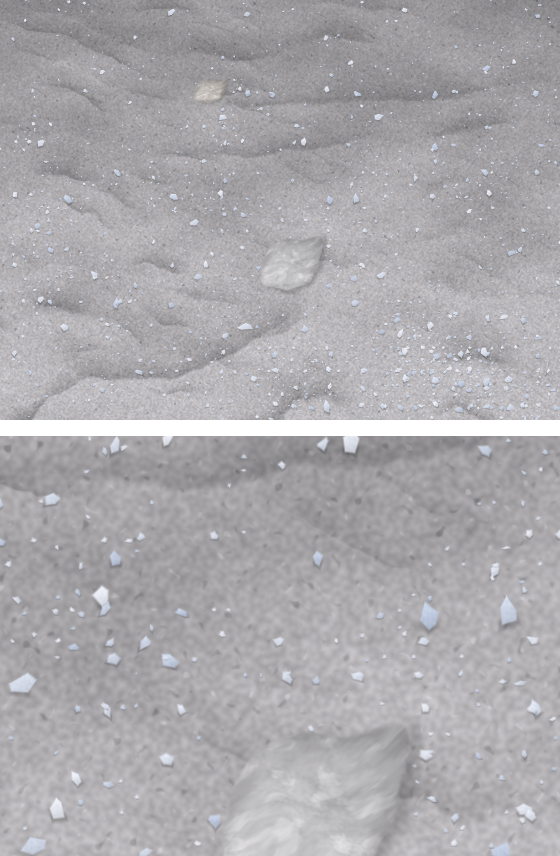
Top, the full canvas; bottom, a detail of the centre.
A Shadertoy shader for this texture:

```glsl
// Pale grey sand seen at a slant: wind ripples with soft shadows, scattered
// angular chips and one large smooth stone. Ripples are a warped sawtooth,
// chips are random polygons in jittered cells, grain is gradient noise.

#define SAND_NEAR 0.755
#define SAND_FAR 0.595
#define SAND_TINT vec3(1.0, 0.988, 1.006)
#define RELIEF 0.085
#define RIPPLE_DEPTH 0.17
#define CREST_DEPTH 0.20
#define GRAIN 0.095
#define GRIT 0.11
#define CHIP_CHANCE 0.27
#define CHIP_BLUE vec3(0.74, 0.79, 0.88)
#define CHIP_WHITE vec3(0.92, 0.93, 0.96)
#define SOFTNESS 0.0014

vec2 hash2(vec2 p) {
    vec3 a = fract(p.xyx * vec3(0.1031, 0.1030, 0.0973));
    a += dot(a, a.yzx + 33.33);
    return fract((a.xx + a.yz) * a.zy);
}

// Gradient noise, roughly -0.7 to 0.7
float cornerSlope(vec2 cell, vec2 offset) {
    float angle = 6.2832 * hash2(cell).x;
    return dot(vec2(cos(angle), sin(angle)), offset);
}

float noise(vec2 p) {
    vec2 i = floor(p), f = fract(p), e = vec2(1, 0);
    vec2 u = f * f * f * (f * (f * 6.0 - 15.0) + 10.0);
    float low = mix(cornerSlope(i, f), cornerSlope(i + e, f - e), u.x);
    float high = mix(cornerSlope(i + e.yx, f - e.yx), cornerSlope(i + 1.0, f - 1.0), u.x);
    return mix(low, high, u.y);
}

float fbm(vec2 p) {
    float sum = 0.0, amp = 1.0;
    for (int i = 0; i < 4; i++) {
        sum += amp * noise(p);
        p = p * 2.03 + 17.3;
        amp *= 0.5;
    }
    return sum;
}

// Rows of broken ripples: crisp lower edge, shadow fading upwards
float ripples(vec2 p) {
    float phase = 4.8 * p.y + 3.5 * p.y * p.y + 0.9 * noise(p * vec2(2.4, 2.0) + 5.0)
                + 0.4 * noise(p * vec2(7.0, 5.0)) + 0.14 * fbm(p * 15.0);
    float f = fract(phase), row = floor(phase);
    float present = smoothstep(0.0, 0.4, noise(vec2(p.x * 4.0, row * 3.7 + 0.4)));
    float crisp = 0.05 + 0.1 * smoothstep(-0.2, 0.3, noise(p * 6.0 + 60.0));
    float shadow = smoothstep(0.0, crisp, f) * exp(-4.0 * f) * (1.0 - f);
    float lit = smoothstep(0.55, 0.93, f) * (1.0 - smoothstep(0.93, 1.0, f));
    return present * (0.25 * lit - 1.4 * shadow);
}

// One long curved crest, tapering at both ends
float crest(vec2 p, vec2 centre, float halfLength, float tilt, float bend, float thickness) {
    float x = (p.x - centre.x) / halfLength;
    float edge = centre.y + tilt * x + bend * x * x + 0.012 * fbm(vec2(p.x * 9.0, centre.y * 7.0));
    float d = p.y - edge + 0.004 * noise(p * 40.0);
    float taper = 1.0 - smoothstep(0.35, 1.0, abs(x));
    return taper * smoothstep(-0.004, 0.008, d) * exp(-max(d, 0.0) / thickness);
}

// Random five-sided chip, signed distance
float chipDistance(vec2 q, float radius, vec2 seed) {
    float d = -1.0;
    for (int k = 0; k < 5; k++) {
        vec2 h = hash2(seed + float(k) * 3.1);
        float angle = 6.2832 * (seed.x * 0.37 + (float(k) + 0.6 * h.x) / 5.0);
        d = max(d, dot(q, vec2(cos(angle), sin(angle))) - radius * (0.55 + 0.45 * h.y));
    }
    return d;
}

vec3 addChips(vec3 col, vec2 p, float soft) {
    float cells = 16.0;
    for (int layer = 0; layer < 5; layer++) {
        vec2 g = p * cells + float(layer) * 41.7;
        vec2 id = floor(g), h = hash2(id + 3.0), kind = hash2(id + 71.0);
        vec2 q = (fract(g) - 0.36 - 0.28 * h) / cells;
        float cluster = 0.5 + 2.4 * max(0.0, noise(p * 4.5 + 9.0));
        cluster *= 1.0 + 1.0 * smoothstep(0.6, 1.1, p.x) * (1.0 - smoothstep(0.1, 0.4, p.y));
        float chance = CHIP_CHANCE * mix(1.0, 0.4, p.y) * cluster;
        chance *= layer > 2 ? 0.6 : 1.0;
        float radius = mix(0.15, 0.25, kind.y * kind.y) * mix(1.0, 0.7, p.y) / cells;
        float turn = 6.2832 * h.x;
        vec2 axis = vec2(cos(turn), sin(turn));
        vec2 r = vec2(dot(q, axis), dot(q, vec2(-axis.y, axis.x)) * (1.0 + 0.7 * kind.y));
        float d = chipDistance(r, radius, id);
        float present = step(kind.x, chance);
        float under = smoothstep(0.0, radius, -q.y) * (1.0 - smoothstep(0.0, 0.6 * radius, d));
        float facet = 0.07 * clamp(dot(q, vec2(-0.5, 1.0)) / radius + 0.6 * noise(q * 300.0 + id), -1.0, 1.0);
        vec3 chip = mix(CHIP_BLUE, CHIP_WHITE, h.y) + facet;
        col *= 1.0 - 0.25 * present * under;
        col = mix(col, chip, 0.92 * present * (1.0 - smoothstep(-soft, soft, d)));
        cells *= 1.5;
    }
    return col;
}

// Rounded stone with a raised right tip and mottled facets
vec3 addStone(vec3 col, vec2 p, vec2 centre, vec2 size, vec3 tone, float soft) {
    vec2 q = (p - centre) / size;
    q += vec2(-0.16 * q.y, -0.15 * q.x * q.x * q.x) + 0.22 * noise(q * 1.3 + 4.0) + 0.03 * noise(q * 5.0);
    vec2 b = abs(q) - 0.4;
    float d = length(max(b, 0.0)) + min(max(b.x, b.y), 0.0) - 0.55;
    float shade = 0.10 * fbm(q * vec2(1.8, 3.0) + 2.0) - 0.03 * q.x - 0.04 * q.y + 0.03 * noise(q * 14.0);
    shade += 0.07 * smoothstep(0.05, 0.35, fbm(q * vec2(1.9, 2.6) + 8.0)) - 0.08 * smoothstep(-0.25, 0.0, d);
    col *= 1.0 - 0.18 * (1.0 - smoothstep(0.0, 0.3, d)) * smoothstep(-0.5, 0.8, q.x - q.y);
    float edge = 1.5 * soft / size.y;
    return mix(col, tone + shade, 1.0 - smoothstep(-edge, edge, d));
}

void mainImage(out vec4 fragColor, in vec2 fragCoord) {
    vec2 p = fragCoord / iResolution.y;
    float soft = max(SOFTNESS, 0.7 / iResolution.y);
    mat2 tilted = mat2(0.94, 0.34, -0.34, 0.94);

    // Broad light, dune relief and steeper cross ripples on the left
    float v = mix(SAND_NEAR, SAND_FAR, smoothstep(-0.1, 1.1, p.y));
    v += RELIEF * fbm(p * vec2(3.0, 6.0) + 31.0) + RIPPLE_DEPTH * ripples(p);
    float side = mix(0.8, 0.3, smoothstep(0.3, 0.7, p.x));
    v += side * RIPPLE_DEPTH * ripples(tilted * p * 1.3 + vec2(3.0, 0.2));
    float shadow = crest(p, vec2(0.43, 0.105), 0.34, 0.087, 0.131, 0.055);
    shadow += 0.8 * crest(p, vec2(0.66, 0.635), 0.28, 0.03, 0.02, 0.022);
    shadow += 0.7 * crest(p, vec2(0.85, 0.755), 0.45, 0.015, 0.01, 0.025);
    v -= CREST_DEPTH * shadow;
    v -= 0.06 * smoothstep(0.75, 1.1, p.y) * smoothstep(0.3, 0.7, abs(p.x - 0.667));
    v -= 0.6 * max(v - 0.725, 0.0);
    v += 0.5 * max(0.55 - v, 0.0);

    // Fine grain, dark grit and pale specks
    vec2 g = mat2(0.8, 0.6, -0.6, 0.8) * p + 2.0;
    float grain = noise(g * 175.0) + 0.6 * noise(g * 85.0 + 13.0) + 0.3 * noise(g * 38.0 + 3.0);
    v += GRAIN * mix(1.0, 0.7, p.y) * grain;
    v -= GRIT * smoothstep(0.33, 0.6, noise(g * 105.0 + 50.0));
    v += 0.7 * GRIT * smoothstep(0.36, 0.6, noise(g * 120.0 + 90.0));

    vec3 col = v * SAND_TINT;
    col = addChips(col, p, soft);
    col = addStone(col, p, vec2(0.5, 0.783), vec2(0.034, 0.026), vec3(0.74, 0.72, 0.70), 3.0 * soft);
    col = addStone(col, p, vec2(0.692, 0.372), vec2(0.066, 0.06), vec3(0.74, 0.735, 0.745), soft);
    fragColor = vec4(clamp(col, 0.0, 1.0), 1.0);
}
```
